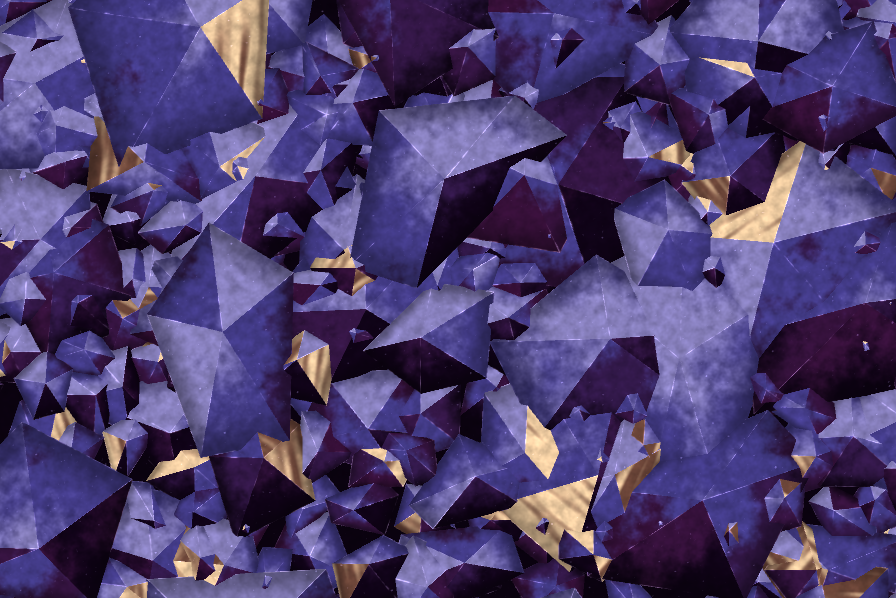
This texture is drawn by a Shadertoy shader. Its source:

```glsl
// Amethyst cluster: overlapping faceted crystals in violet and blue with golden glints.

const float TAU = 6.28319;
const int FACETS = 5;
const int SAMPLES = 2;

const vec3 SHADOW = vec3(0.06, 0.01, 0.09);
const vec3 PLUM = vec3(0.20, 0.10, 0.30);
const vec3 INDIGO = vec3(0.26, 0.23, 0.53);
const vec3 LAVENDER = vec3(0.53, 0.50, 0.74);
const vec3 WINE = vec3(0.22, 0.05, 0.20);
const vec3 BRONZE = vec3(0.42, 0.27, 0.22);
const vec3 CREAM = vec3(0.95, 0.81, 0.64);

struct Crystal {
    float score;   // stacking order, highest is visible
    float slope;   // 0 at the apex, 1 at the outline
    float rim;     // distance to the nearest ridge or outline
    float size;
    vec2 facing;   // direction the visible facet looks
    vec2 seed;     // identity of the visible facet
};

vec3 hash3(vec2 p) {
    vec3 q = fract(p.xyx * vec3(0.1031, 0.1030, 0.0973));
    q += dot(q, q.yxz + 33.33);
    return fract((q.xxy + q.yzz) * q.zyx);
}

float cornerSlope(vec2 cell, vec2 corner, vec2 f) {
    return dot(hash3(cell + corner).xy * 2.0 - 1.0, f - corner);
}

float gradientNoise(vec2 p) {
    vec2 cell = floor(p), f = p - cell;
    vec2 u = f * f * (3.0 - 2.0 * f);
    float low = mix(cornerSlope(cell, vec2(0, 0), f), cornerSlope(cell, vec2(1, 0), f), u.x);
    float high = mix(cornerSlope(cell, vec2(0, 1), f), cornerSlope(cell, vec2(1, 1), f), u.x);
    return mix(low, high, u.y);
}

float fbm(vec2 p) {
    float sum = 0.0, amp = 0.65;
    for (int i = 0; i < 3; i++) {
        sum += amp * gradientNoise(p);
        p = mat2(1.6, 1.2, -1.2, 1.6) * p + 7.3;
        amp *= 0.55;
    }
    return sum;
}

// Scatter irregular pyramids on a jittered grid and keep the topmost one.
void addCrystals(vec2 p, float size, float lift, float density, inout Crystal top) {
    vec2 home = floor(p / size);
    for (int n = 0; n < 9; n++) {
        vec2 id = home + vec2(n % 3, n / 3) - 1.0;
        vec2 seed = id + 40.0 + floor(size * 971.0);
        vec3 place = hash3(seed);
        vec2 q = p / size - id - mix(vec2(0.15), vec2(0.85), place.xy);
        float order = lift + 0.6 * place.z;
        bool hidden = order + 0.5 < top.score || dot(q, q) > 1.32;
        if (hidden || hash3(seed + 5.7).x > density) continue;

        float steepest = -1.0, runnerUp = -1.0;
        vec2 facing = vec2(0), facetSeed = vec2(0);
        for (int i = 0; i < FACETS; i++) {
            vec2 key = seed * 1.37 + 19.1 * float(i + 1);
            vec3 r = hash3(key);
            float angle = TAU * (place.x + (float(i) + 0.45 * r.x) / float(FACETS));
            vec2 dir = vec2(cos(angle), sin(angle));
            float slope = dot(q, dir) / mix(0.30, 0.76, r.y);
            if (slope > steepest) {
                runnerUp = steepest;
                steepest = slope;
                facing = dir;
                facetSeed = key + 57.0;
            } else runnerUp = max(runnerUp, slope);
            if (steepest > 1.0) break;
        }
        float score = order + 0.5 * (1.0 - steepest);
        if (steepest < 1.0 && score > top.score) {
            float rim = size * min(steepest - runnerUp, 1.0 - steepest);
            top = Crystal(score, steepest, rim, size, facing, facetSeed);
        }
    }
}

// Colour ramp from deep shadow to pale sky reflection.
vec3 amethyst(float tone, float redness) {
    vec3 c = mix(SHADOW, mix(PLUM, WINE, redness), smoothstep(0.16, 0.38, tone));
    c = mix(c, INDIGO, smoothstep(0.42, 0.55, tone));
    return mix(c, LAVENDER, smoothstep(0.66, 0.90, tone));
}

// Striated metallic reflection running along a facet.
vec3 goldenGlint(vec2 p, vec2 dir, float brightness) {
    vec2 along = vec2(dot(p, dir) * 75.0, dot(p, vec2(-dir.y, dir.x)) * 9.0);
    return mix(BRONZE, CREAM, smoothstep(-0.35, 0.35, gradientNoise(along) + brightness - 0.35));
}

vec3 shade(vec2 p) {
    // Large crystals first, so that hidden small ones are skipped.
    Crystal gem = Crystal(-1.0, 1.0, 1.0, 0.1, vec2(0, -1), vec2(3));
    addCrystals(p, 0.27, 0.42, 0.6, gem);
    addCrystals(p, 0.165, 0.2, 0.75, gem);
    addCrystals(p, 0.095, 0.0, 1.0, gem);

    vec3 rnd = hash3(gem.seed);
    float cloud = fbm(p * 9.0 + rnd.xy * 20.0);
    float grain = fbm(p * 55.0);
    float skyward = 0.5 + 0.5 * dot(gem.facing, normalize(vec2(-0.35, 0.9)));
    float paleCorner = smoothstep(0.75, 0.1, distance(p, vec2(0.2, 0.85)));

    float tone = 0.04 + 1.1 * mix(rnd.x, skyward, 0.4);
    tone += 0.28 * cloud + 0.10 * grain + 0.14 * paleCorner;
    tone += 0.12 * (gem.score - 0.75) + 0.15 * (0.5 - gem.slope);
    vec3 color = amethyst(tone, rnd.z * 0.8);

    float glintChance = 0.12 - 0.28 * gem.size;
    if (rnd.y < glintChance) color = goldenGlint(p, gem.facing, rnd.z);

    color *= 1.0 + 0.35 * grain;
    color *= mix(1.0, 0.65, smoothstep(0.6, 1.0, gem.slope));

    // Worn bright ridges and fine dust.
    float ridge = smoothstep(0.0035, 0.0, gem.rim) * smoothstep(-0.1, 0.5, cloud + grain);
    float dust = smoothstep(0.38, 0.65, gradientNoise(p * 190.0));
    return color + vec3(0.42, 0.36, 0.46) * ridge + vec3(0.22, 0.20, 0.28) * dust;
}

void mainImage(out vec4 fragColor, in vec2 fragCoord) {
    vec3 sum = vec3(0);
    for (int i = 0; i < SAMPLES; i++) {
        vec2 offset = vec2(0.5, 0.3) * (float(i) - 0.5);
        sum += shade((fragCoord + offset) / iResolution.y);
    }
    fragColor = vec4(clamp(sum / float(SAMPLES), 0.0, 1.0), 1.0);
}
```
